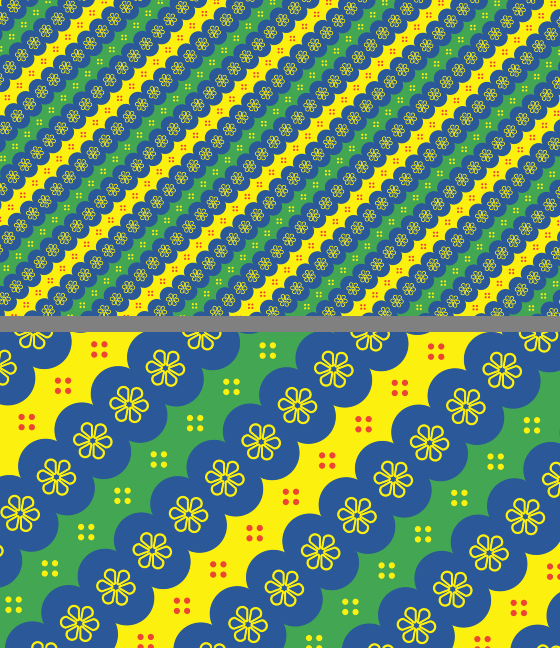
Top: the whole. Bottom: its middle third, enlarged.
A WebGL 2 fragment shader for this pattern:

```glsl
#version 300 es
precision highp float;
// Diagonal scalloped blue bands with outlined flowers, over yellow and green stripes with dots.

uniform vec2 u_resolution;
out vec4 fragColor;

const float BAND_STEP = 2.334;   // spacing of bands, in scallop widths
const float BAND_SHIFT = 0.3042; // slide along the diagonal from band to band

mat2 rotation(float a) {
  return mat2(cos(a), sin(a), -sin(a), cos(a));
}

// Row of round bumps on both sides of a straight band.
float scallopedBand(vec2 p) {
  vec2 bump = vec2(p.x, abs(p.y) - 0.3);
  return min(bump.y, length(bump) - 0.535);
}

// Six teardrop petals, drawn as thin outlines.
float flowerOutline(vec2 p) {
  float sector = radians(60.0);
  float angle = atan(p.y, p.x);
  p = rotation(-sector * round(angle / sector)) * p;
  float t = clamp((p.x - 0.1) / 0.16, 0.0, 1.0);
  float petal = length(p - vec2(mix(0.1, 0.26, t), 0.0)) - mix(0.03, 0.105, t);
  return abs(petal) - 0.022;
}

// Two by two dots, upright on the canvas.
float fourDots(vec2 p) {
  return length(abs(p) - 0.1) - 0.06;
}

void main() {
  vec2 canvas = gl_FragCoord.xy / u_resolution.y;

  // Diagonal axes: x runs up along the bands, y runs down across them.
  vec2 q = vec2(canvas.x + canvas.y - 1.0, canvas.x - canvas.y + 1.0) / 0.0766;
  float pixel = 1.4142 / (0.0766 * u_resolution.y);

  // Local cell of the nearest blue band.
  float band = round((q.y - 3.169) / BAND_STEP);
  vec2 bandCell = q - vec2(0.619 + BAND_SHIFT * band, 3.169 + BAND_STEP * band);
  bandCell.x -= round(bandCell.x);

  // Local cell of the nearest coloured stripe, lying between two bands.
  float stripe = round((q.y - 4.336) / BAND_STEP);
  vec2 stripeCell = q - vec2(1.271 + BAND_SHIFT * stripe, 4.336 + BAND_STEP * stripe);
  stripeCell.x -= round(stripeCell.x);
  vec2 upright = rotation(radians(45.0)) * stripeCell;

  vec3 yellow = vec3(0.99, 0.94, 0.06);
  vec3 green = vec3(0.26, 0.65, 0.32);
  vec3 blue = vec3(0.17, 0.345, 0.60);
  vec3 red = vec3(0.93, 0.27, 0.20);

  // Stripes alternate yellow with red dots and green with yellow dots.
  bool isYellow = mod(stripe, 2.0) < 0.5;
  vec3 color = isYellow ? yellow : green;
  vec3 dotColor = isYellow ? red : yellow;
  float edge = 0.6 * pixel;
  color = mix(dotColor, color, smoothstep(-edge, edge, fourDots(upright)));

  // Blue bands and their flowers.
  color = mix(blue, color, smoothstep(-edge, edge, scallopedBand(bandCell)));
  float flower = flowerOutline(rotation(radians(10.0)) * bandCell);
  color = mix(yellow, color, smoothstep(-edge, edge, flower));

  fragColor = vec4(color, 1.0);
}
```
